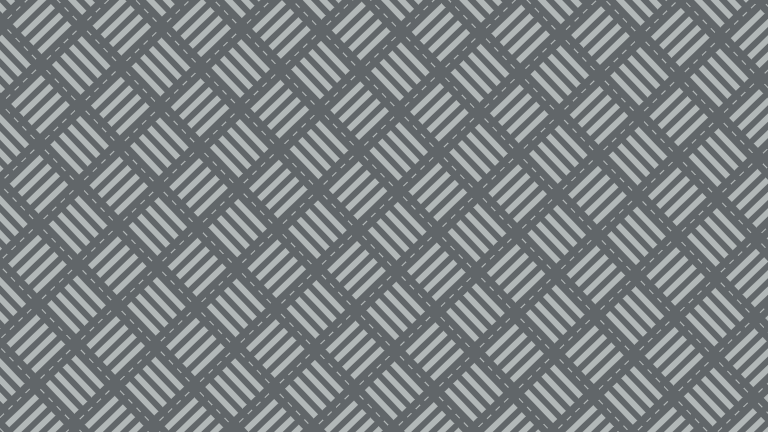
Write a Shadertoy shader that draws this pattern.

```glsl
// Diagonal checkerboard of four-bar blocks, like crosswalks set between roads.
// The plane is turned and cut into square cells; bars alternate direction by cell
// parity, and box distance functions draw the bars and the dashes between cells.

const float CELL_SIDE = 0.1306;              // in canvas heights
const float TILT = 0.766;                    // radians, just under 45 degrees
const vec2 BLOCK_CENTER = vec2(-0.060, 0.059);
const float PITCH = 0.21;                    // remaining sizes are in cell sides
const vec2 BAR_HALF = vec2(0.3675, 0.0525);
const vec2 DASH_HALF = vec2(0.010, 0.050);
const vec3 ASPHALT = vec3(0.38, 0.40, 0.41);
const vec3 PAINT = vec3(0.70, 0.72, 0.72);

vec2 rotateAxes(vec2 p, float angle) {
    float c = cos(angle), s = sin(angle);
    return vec2(c * p.x + s * p.y, c * p.y - s * p.x);
}

float boxDistance(vec2 p, vec2 halfSize) {
    vec2 d = abs(p) - halfSize;
    return length(max(d, 0.0)) + min(max(d.x, d.y), 0.0);
}

// Offset from the nearest of four evenly spaced centers
float repeatFour(float x, float pitch) {
    float index = clamp(floor(x / pitch), -2.0, 1.0);
    return x - (index + 0.5) * pitch;
}

float barDistance(vec2 q, float pitch, vec2 halfSize) {
    return boxDistance(vec2(q.x, repeatFour(q.y, pitch)), halfSize);
}

// Four dashes along the cell edges at x = -0.5 and x = 0.5
float dashDistance(vec2 q, float pitch, vec2 halfSize) {
    return boxDistance(vec2(abs(q.x) - 0.5, repeatFour(q.y, pitch)), halfSize);
}

float coverage(float d, float pixel) {
    return clamp(0.5 - d / pixel, 0.0, 1.0);
}

void mainImage(out vec4 fragColor, in vec2 fragCoord) {
    vec2 p = (fragCoord - 0.5 * iResolution.xy) / iResolution.y;
    float pixel = 1.0 / (iResolution.y * CELL_SIDE);

    // Cell coordinates, with bar direction swapped on odd cells
    vec2 grid = rotateAxes(p - BLOCK_CENTER, TILT) / CELL_SIDE;
    vec2 cell = floor(grid + 0.5);
    vec2 q = grid - cell;
    bool odd = mod(cell.x + cell.y, 2.0) > 0.5;

    // Painted bars and road dashes
    float bars = barDistance(odd ? q.yx : q, PITCH, BAR_HALF);
    float dashes = min(dashDistance(q, PITCH, DASH_HALF),
                       dashDistance(q.yx, PITCH, DASH_HALF));
    float paint = coverage(min(bars, dashes), pixel);

    fragColor = vec4(mix(ASPHALT, PAINT, paint), 1.0);
}
```
